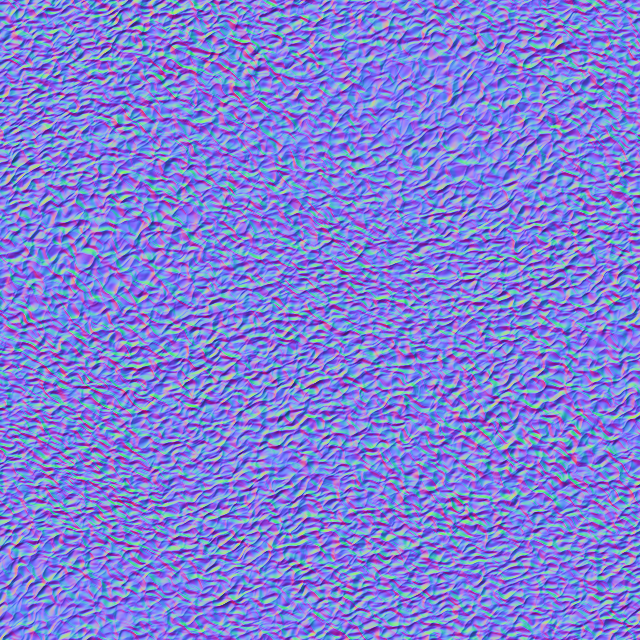
Reproduce this texture map procedurally as a WebGL 2 fragment shader.

```glsl
#version 300 es
precision highp float;
// Normal map of creased leather: puffy grains crossed by slanted wrinkles.

uniform vec2 u_resolution;
out vec4 fragColor;

const float RELIEF = 2.15;        // overall steepness
const float SAMPLE_STEP = 0.0016; // half width of the slope measurement

// Integer hash of a lattice point, two values in 0..1
vec2 hash2(vec2 cell) {
    uvec2 v = uvec2(ivec2(cell)) * 1664525u + 1013904223u;
    v.x += v.y * 1664525u;
    v.y += v.x * 1664525u;
    v ^= v >> 16u;
    v.x += v.y * 1664525u;
    v.y += v.x * 1664525u;
    v ^= v >> 16u;
    return vec2(v & 65535u) / 65535.0;
}

float cornerSlope(vec2 cell, vec2 corner, vec2 f) {
    return dot(hash2(cell + corner) * 2.0 - 1.0, f - corner);
}

float gradientNoise(vec2 p) {
    vec2 cell = floor(p);
    vec2 f = p - cell;
    vec2 w = f * f * f * (f * (f * 6.0 - 15.0) + 10.0);
    float bottom = mix(cornerSlope(cell, vec2(0, 0), f), cornerSlope(cell, vec2(1, 0), f), w.x);
    float top = mix(cornerSlope(cell, vec2(0, 1), f), cornerSlope(cell, vec2(1, 1), f), w.x);
    return mix(bottom, top, w.y);
}

// Distance gap between the two nearest cell points: zero on cell borders
float borderGap(vec2 p) {
    vec2 cell = floor(p);
    float nearest = 8.0;
    float second = 8.0;
    for (int y = -1; y <= 1; y++) {
        for (int x = -1; x <= 1; x++) {
            vec2 neighbour = cell + vec2(x, y);
            float d = distance(p, neighbour + hash2(neighbour));
            second = min(second, max(nearest, d));
            nearest = min(nearest, d);
        }
    }
    return second - nearest;
}

// Coordinates along and across a direction
vec2 alongAngle(vec2 p, float angle) {
    vec2 dir = vec2(cos(angle), sin(angle));
    return vec2(dot(p, dir), dot(p, vec2(-dir.y, dir.x)));
}

// Rounded profile that falls steeply into a crease at zero
float puff(float d, float softness) {
    return d / (d + softness);
}

float wrinkles(vec2 p, float angle, vec2 frequency, float softness) {
    return puff(abs(gradientNoise(alongAngle(p, angle) * frequency)), softness);
}

float leatherHeight(vec2 p) {
    // Broad bends of the hide, then small wobble of the creases
    vec2 q = p + vec2(0.0, 0.10 * gradientNoise(p * 2.6 + 17.0));
    q += 0.009 * vec2(gradientNoise(p * 45.0 + 5.0), gradientNoise(p * 45.0 + 71.0));

    // Wrinkle direction changes from patch to patch
    float patchBlend = smoothstep(-0.2, 0.2, gradientNoise(p * 3.2 + 40.0));

    float grains = puff(borderGap(alongAngle(q, 0.14) * vec2(50.0, 86.0)), 0.3);
    float rising = wrinkles(q + 3.0, 0.40, vec2(23.0, 54.0), 0.13);
    float falling = wrinkles(q + 9.0, -0.58, vec2(18.0, 54.0), 0.13);
    float folds = wrinkles(q + 6.0, 0.04, vec2(9.0, 24.0), 0.06);
    float pores = gradientNoise(q * vec2(80.0, 118.0));

    return 0.0014 * grains
         + 0.0028 * mix(0.95, 0.25, patchBlend) * rising
         + 0.0028 * mix(0.25, 0.95, patchBlend) * falling
         + 0.0020 * folds
         + 0.0034 * pores;
}

vec2 leatherSlope(vec2 p) {
    vec2 e = vec2(SAMPLE_STEP, 0.0);
    return vec2(leatherHeight(p + e.xy) - leatherHeight(p - e.xy),
                leatherHeight(p + e.yx) - leatherHeight(p - e.yx)) / (2.0 * SAMPLE_STEP);
}

void main() {
    vec2 p = gl_FragCoord.xy / u_resolution.y;

    // Some zones of the hide are worn smoother
    float wear = 1.0 + 0.6 * gradientNoise(p * vec2(2.2, 4.5) + 25.0);
    vec2 slope = RELIEF * wear * leatherSlope(p);

    // Red points right, green points down, blue is the full facing amount
    vec3 normal = normalize(vec3(-slope.x, slope.y, 1.0));
    fragColor = vec4(normal.xy * 0.5 + 0.5, normal.z, 1.0);
}
```
